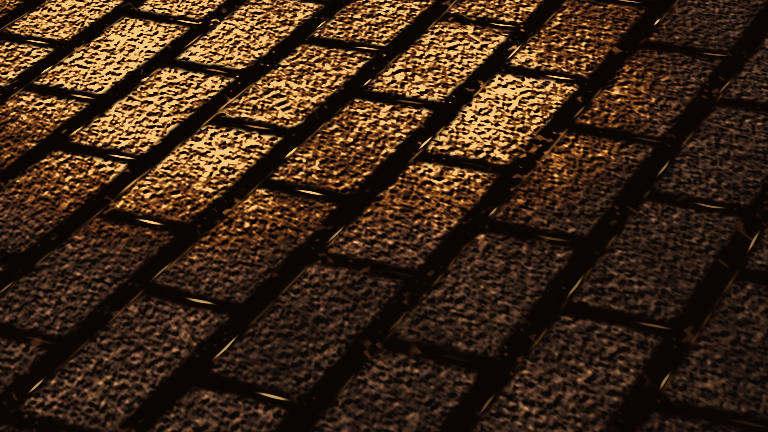
This texture is drawn by a Shadertoy shader. Its source:

```glsl
#define BRICK_WIDTH 0.78
#define BRICK_LENGTH 0.90
#define LENGTH_RATIO 1.4
#define CORNER_RADIUS 0.05
#define EDGE_WEAR 0.03
#define GRAIN_SCALE vec2(96.0, 118.0)
#define GRAIN_CONTRAST 1.45
#define BRICK_VARIATION 0.30
#define AMBIENT 0.29
#define GLINT_STRENGTH 1.5

const vec3 SHADOW = vec3(0.045, 0.020, 0.007);
const vec3 UMBER = vec3(0.26, 0.14, 0.08);
const vec3 AMBER = vec3(0.50, 0.27, 0.10);
const vec3 GOLD = vec3(0.77, 0.50, 0.22);
const vec3 FLAME = vec3(0.97, 0.79, 0.48);
const vec3 DUSK = vec3(0.54, 0.40, 0.32);

// Paving plane to canvas, with y measured downwards
const mat3 PERSPECTIVE = mat3(0.2454, 0.037, -0.03,
                              0.317, -0.2037, 0.09,
                              0.738, 0.595, 1.0);
// Paving axes to an upright frame, so the grain is not sheared
const mat2 UPRIGHT = mat2(0.245, 0.037, 0.252, -0.257);
const mat2 TURN = mat2(0.8, 0.6, -0.6, 0.8);

float hash(vec2 p) {
    vec3 q = fract(p.xyx * vec3(0.1031, 0.1030, 0.0973));
    q += dot(q, q.yzx + 33.33);
    return fract((q.x + q.y) * q.z);
}

float noise(vec2 p) {
    vec2 i = floor(p), f = fract(p);
    f = f * f * (3.0 - 2.0 * f);
    vec2 k = vec2(0.0, 1.0);
    return mix(mix(hash(i), hash(i + k.yx), f.x),
               mix(hash(i + k.xy), hash(i + k.yy), f.x), f.y);
}

float blob(vec2 p, vec2 size) {
    p /= size;
    return exp(-dot(p, p));
}

// Pitted height field; turned octaves hide the lattice
float bumps(vec2 p) {
    return noise(TURN * p) + 0.6 * noise(TURN * TURN * p * 1.7 + 23.0);
}

float roundedBox(vec2 p, vec2 halfSize, float radius) {
    vec2 d = abs(p) - halfSize + radius;
    return length(max(d, 0.0)) + min(max(d.x, d.y), 0.0) - radius;
}

// Pools of lamp light over the paving
float lampLight(vec2 p) {
    float light = AMBIENT - 0.10 * smoothstep(1.1, 1.8, p.x);
    light -= 0.03 * smoothstep(0.65, 1.0, p.y);
    light += 1.15 * blob(p - vec2(0.29, 0.12), vec2(0.32, 0.20));
    light += 0.75 * blob(p - vec2(1.13, 0.25), vec2(0.20, 0.14));
    light += 0.72 * blob(p - vec2(0.45, 0.37), vec2(0.27, 0.14));
    light += 0.58 * blob(p - vec2(0.95, 0.10), vec2(0.50, 0.28));
    return light;
}

vec3 warmRamp(float t) {
    vec3 c = mix(SHADOW, UMBER, clamp(t * 4.0, 0.0, 1.0));
    c = mix(c, AMBER, clamp(t * 4.0 - 1.0, 0.0, 1.0));
    c = mix(c, GOLD, clamp(t * 4.0 - 2.0, 0.0, 1.0));
    return mix(c, FLAME, clamp(t * 4.0 - 3.0, 0.0, 1.0));
}

void mainImage(out vec4 fragColor, in vec2 fragCoord) {
    vec2 p = vec2(fragCoord.x, iResolution.y - fragCoord.y) / iResolution.y;
    vec3 plane = inverse(PERSPECTIVE) * vec3(p, 1.0);
    vec2 uv = plane.xy / plane.z;
    vec2 ground = UPRIGHT * uv + 9.0;
    float pixel = 4.0 / iResolution.y;

    // Running bond: every other column slides by half a brick
    float column = floor(uv.x + 0.2);
    float along = uv.y + 0.5 * mod(column, 2.0);
    vec2 id = vec2(column, floor(along)) + 40.0;
    vec2 cell = vec2(uv.x - column, fract(along));

    // Brick outline with worn edges
    vec2 centred = (cell - vec2(0.5 * BRICK_WIDTH, 0.5)) * vec2(1.0, LENGTH_RATIO);
    vec2 halfSize = 0.5 * vec2(BRICK_WIDTH, BRICK_LENGTH * LENGTH_RATIO);
    float edge = roundedBox(centred, halfSize, CORNER_RADIUS);
    edge += EDGE_WEAR * (noise(ground * 60.0) - 0.5);
    float brick = smoothstep(0.012 + pixel, -0.03 - pixel, edge);

    // Wet, pitted surface lit from above, with bright flecks
    float light = lampLight(p);
    vec2 g = ground * GRAIN_SCALE;
    float relief = bumps(g) - bumps(g + vec2(0.25, 0.65));
    float fleck = smoothstep(0.62, 0.92, noise(TURN * g * 0.9 + 31.0));
    float blotch = 0.72 + 0.56 * noise(ground * 14.0);
    float variation = 1.0 + BRICK_VARIATION * (hash(id) - 0.5);
    float shine = max(0.50 + GRAIN_CONTRAST * relief + 0.75 * fleck, 0.0);
    vec3 surface = warmRamp(light * variation * blotch * shine);
    vec3 cool = surface.r * DUSK / DUSK.r;
    surface = mix(surface, cool, 0.55 * smoothstep(0.45, 0.26, light));

    // Dark joints with scattered wet specks
    float specks = smoothstep(0.72, 0.92, noise(TURN * g * 0.9 + 77.0));
    specks *= smoothstep(0.55, 0.85, noise(ground * 22.0));
    vec3 colour = mix(warmRamp(0.8 * light * specks), surface, brick);

    // Water glints along the left edge and in the cross joints
    float wobble = 0.012 * (noise(ground * 30.0) - 0.5);
    float start = 0.12 + 0.2 * hash(id + 5.0);
    vec2 sideSize = vec2(0.012 + 0.3 * pixel, 0.05 + 0.06 * hash(id + 8.0));
    float side = blob(cell - vec2(wobble - 0.035, start), sideSize);
    vec2 crossId = vec2(id.x, floor(along + 0.5));
    vec2 crossPos = vec2(cell.x - 0.45 - 0.25 * hash(crossId + 60.0),
                         fract(along + 0.5) - 0.5 + wobble);
    float cross = blob(crossPos, vec2(0.14, 0.010 + 0.2 * pixel));
    float rim = blob(vec2(cell.x + 0.015 + wobble, 0.0), vec2(0.012, 1.0));
    rim *= 0.4 * smoothstep(0.45, 0.9, noise(ground * 28.0 + 13.0));
    float glint = smoothstep(0.25, 0.85, side) * (0.3 + 0.7 * hash(id + 3.0));
    glint += smoothstep(0.25, 0.85, cross) * hash(crossId + 90.0) + rim;
    vec3 water = mix(GOLD, FLAME, smoothstep(0.3, 0.8, glint));
    colour = mix(colour, water, clamp(GLINT_STRENGTH * glint * (0.25 + light), 0.0, 1.0));

    fragColor = vec4(colour, 1.0);
}
```
